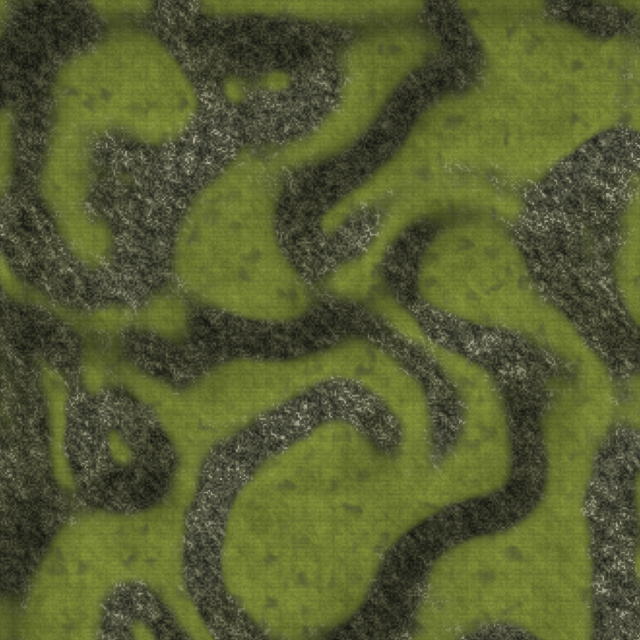
Reproduce this texture procedurally as a Shadertoy shader.

```glsl
#define GRASS vec3(0.437, 0.487, 0.194)
#define ROCK vec3(0.272, 0.281, 0.196)
#define FLECK vec3(0.62, 0.60, 0.54)
#define LIGHT_DIR vec2(0.60, -0.80)
#define SLOPE_WIDTH 1.4
#define ROCK_START 1.3
#define ROCK_FULL 6.4
#define GRAIN_SCALE 330.0
#define SPOT_SCALE 30.0
#define WEAVE_COUNT 48.0

float hash(vec2 p) {
    vec3 q = fract(p.xyx * vec3(0.1031, 0.1030, 0.0973));
    q += dot(q, q.yzx + 33.33);
    return fract((q.x + q.y) * q.z);
}

float valueNoise(vec2 p) {
    vec2 cell = floor(p), f = fract(p);
    f = f * f * (3.0 - 2.0 * f);
    float low = mix(hash(cell), hash(cell + vec2(1, 0)), f.x);
    float high = mix(hash(cell + vec2(0, 1)), hash(cell + vec2(1, 1)), f.x);
    return mix(low, high, f.y);
}

// Soft round blots of varied strength, one per cell
float blots(vec2 p) {
    vec2 cell = floor(p);
    float blot = 0.0;
    for (int y = -1; y <= 1; y++)
    for (int x = -1; x <= 1; x++) {
        vec2 id = cell + vec2(x, y);
        vec2 center = id + vec2(hash(id), hash(id + 57.0));
        float strength = smoothstep(0.45, 1.0, hash(id + 113.0));
        blot = max(blot, strength * (1.0 - smoothstep(0.05, 0.5, length(p - center))));
    }
    return blot;
}

// Plateaus and hollows from layered sines, falling away near three borders
float terrain(vec2 p) {
    vec2 warp = 0.03 * sin(p.yx * vec2(11.0, 9.0) + vec2(1.3, 4.1));
    vec2 q = p + warp;
    float n = 0.0;
    for (int i = 0; i < 9; i++) {
        float k = float(i);
        float freq = 9.0 + 3.2 * k;
        vec2 dir = vec2(cos(k * 2.4), sin(k * 2.4));
        n += 14.0 / freq * sin(freq * dot(q, dir) + k * k * 1.7 + 0.6);
    }
    vec2 e = p + 0.6 * warp;
    float border = min(min(e.x, 1.0 - e.x), 1.0 - e.y);
    return 0.5 * tanh(n / SLOPE_WIDTH) + 0.22 * tanh((border - 0.04) / 0.035);
}

void mainImage(out vec4 fragColor, in vec2 fragCoord) {
    vec2 p = fragCoord / iResolution.xy;

    // Slope and directional light
    vec2 d = vec2(0.006, 0.0);
    vec2 slope = vec2(terrain(p + d.xy) - terrain(p - d.xy),
                      terrain(p + d.yx) - terrain(p - d.yx)) / (2.0 * d.x);
    float facing = tanh(-0.11 * dot(slope, LIGHT_DIR));
    float light = 1.0 + facing * (facing > 0.0 ? 0.15 : 0.33);

    // Fine grain, slanted clumps and broad drift
    vec2 slant = vec2(p.x + p.y, 0.55 * (p.y - p.x));
    float fine = valueNoise(p * GRAIN_SCALE);
    float clump = valueNoise(slant * GRAIN_SCALE * 0.3 + 19.0);
    float patches = valueNoise(p * 50.0 + 7.0);
    float drift = valueNoise(p * 15.0 + 31.0);
    float region = valueNoise(p * 5.0 + 3.7);
    float grain = 0.55 * fine + 0.45 * clump - 0.5;

    // Rock on steep ground, spreading wider in some regions
    float steep = length(slope) * (0.75 + 0.5 * region) + 4.0 * (region - 0.5)
                + 2.0 * (patches - 0.5) + 3.0 * (drift - 0.5) + 2.0 * grain;
    float rockiness = smoothstep(ROCK_START, ROCK_FULL, steep);
    vec3 rock = ROCK * (1.0 + 1.25 * grain + 0.3 * (patches - 0.5));
    rock = mix(rock, vec3(dot(rock, vec3(0.36))), 0.3 * max(facing, 0.0));

    // Sparse pale chips gathered on lit rock
    float chip = smoothstep(0.5, 0.85, fine) * smoothstep(0.45, 0.8, clump)
               * smoothstep(0.25, 0.75, 0.6 * patches + 0.4 * drift);
    rock = mix(rock, FLECK, chip * (0.55 + 0.4 * facing));

    // Grass with dark blots
    float blot = blots(p * SPOT_SCALE + 0.9 * vec2(patches, clump * 0.4));
    vec3 grass = GRASS * (1.0 + 0.26 * grain + 0.10 * (patches - 0.5) + 0.14 * (drift - 0.5));
    grass = mix(grass, ROCK, 0.55 * blot);

    // Woven grid over everything
    vec2 wave = 0.5 + 0.5 * cos(6.28318 * WEAVE_COUNT * p);
    vec2 thread = pow(wave, vec2(7.0));
    float weave = 1.015 - 0.05 * max(thread.x, thread.y)
                + 0.02 * sin(6.28318 * WEAVE_COUNT * 3.0 * p.y);

    vec3 color = mix(grass, rock, rockiness) * light * weave;
    fragColor = vec4(clamp(color, 0.0, 1.0), 1.0);
}
```
